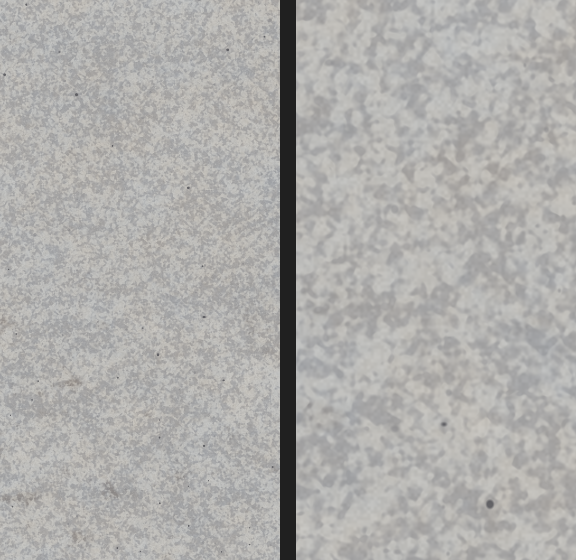
Left: the whole. Right: its middle third, enlarged.
Write a Shadertoy shader that draws this texture.

```glsl
// Weathered pale concrete: flaky fine grain, soft stains and scattered pits.

float hash(vec2 p) {
    vec3 q = fract(p.xyx * 0.1031);
    q += dot(q, q.yzx + 33.33);
    return fract((q.x + q.y) * q.z);
}

// Value noise centred on zero
float noise(vec2 p) {
    vec2 cell = floor(p), f = fract(p);
    f = f * f * (3.0 - 2.0 * f);
    float low = mix(hash(cell), hash(cell + vec2(1, 0)), f.x);
    float high = mix(hash(cell + vec2(0, 1)), hash(cell + vec2(1, 1)), f.x);
    return mix(low, high, f.y) - 0.5;
}

// Layered noise, rotated at each octave to hide the lattice
float fbm(vec2 p) {
    float sum = 0.0, weight = 0.6;
    for (int i = 0; i < 5; i++) {
        sum += weight * noise(p);
        p = mat2(1.6, 1.2, -1.2, 1.6) * p + 17.3;
        weight *= 0.6;
    }
    return sum;
}

// Coverage of small dark holes, at most one in each grid cell
float pits(vec2 p, float scale, float chance) {
    vec2 cell = floor(p * scale);
    vec2 centre = 0.2 + 0.6 * vec2(hash(cell + 3.1), hash(cell + 47.7));
    vec2 d = (fract(p * scale) - centre) / scale;
    d.x *= 0.7 + 0.6 * hash(cell + 81.3);
    float radius = mix(0.002, 0.006, pow(hash(cell + 9.4), 2.0));
    float hole = 1.0 - smoothstep(radius - 0.002, radius + 0.002, length(d));
    return hole * step(hash(cell + 120.6), chance);
}

void mainImage(out vec4 fragColor, in vec2 fragCoord) {
    vec2 p = fragCoord / iResolution.x;
    float lower = 1.0 - smoothstep(0.7, 1.15, p.y);

    // Broad clouds, drawn out sideways and stronger in the lower half
    float cloud = fbm(p * vec2(3.0, 5.0) + 5.0);
    float patches = fbm(p * vec2(11.0, 17.0) + 31.0);
    float wear = 0.3 * cloud + mix(0.18, 0.42, lower) * patches;

    // Pale flakes with ragged edges over a darker ground
    vec2 warped = p + 0.006 * vec2(noise(p * 70.0), noise(p * 70.0 + 40.0));
    float grain = 0.3 * noise(warped * 38.0 + 7.0)
                + 0.55 * noise(warped * 83.0 + 19.0)
                + 0.65 * noise(mat2(0.8, 0.6, -0.6, 0.8) * warped * 155.0 + 60.0);
    float flake = smoothstep(-0.27, 0.25, grain + 0.6 * wear + 0.02);
    vec3 color = mix(vec3(0.645, 0.642, 0.641), vec3(0.75, 0.745, 0.73), flake);

    // Fine sand and slow changes of brightness
    color += 0.05 * noise(p * 250.0 + 90.0) + 0.065 * wear;

    // Faint warm and bluish tints
    float tint = fbm(p * vec2(6.0, 8.0) + 73.0) + 0.5 * noise(p * 60.0 + 11.0);
    color += 0.022 * tint * vec3(1.0, 0.1, -1.0);

    // Brownish grey stains in the worn part
    float stain = smoothstep(0.17, 0.45, fbm(p * vec2(8.0, 13.0) + 140.0));
    color -= stain * mix(0.02, 0.09, lower) * (1.0 - 0.5 * flake) * vec3(0.85, 1.0, 1.1);

    // Large clear pits and faint specks
    float hole = pits(p, 13.0, mix(0.04, 0.11, lower));
    float speck = pits(p + 4.7, 31.0, mix(0.03, 0.07, lower));
    color = mix(color, vec3(0.33, 0.33, 0.35), 0.85 * hole);
    color = mix(color, vec3(0.47, 0.47, 0.49), 0.4 * speck);

    fragColor = vec4(color, 1.0);
}
```
